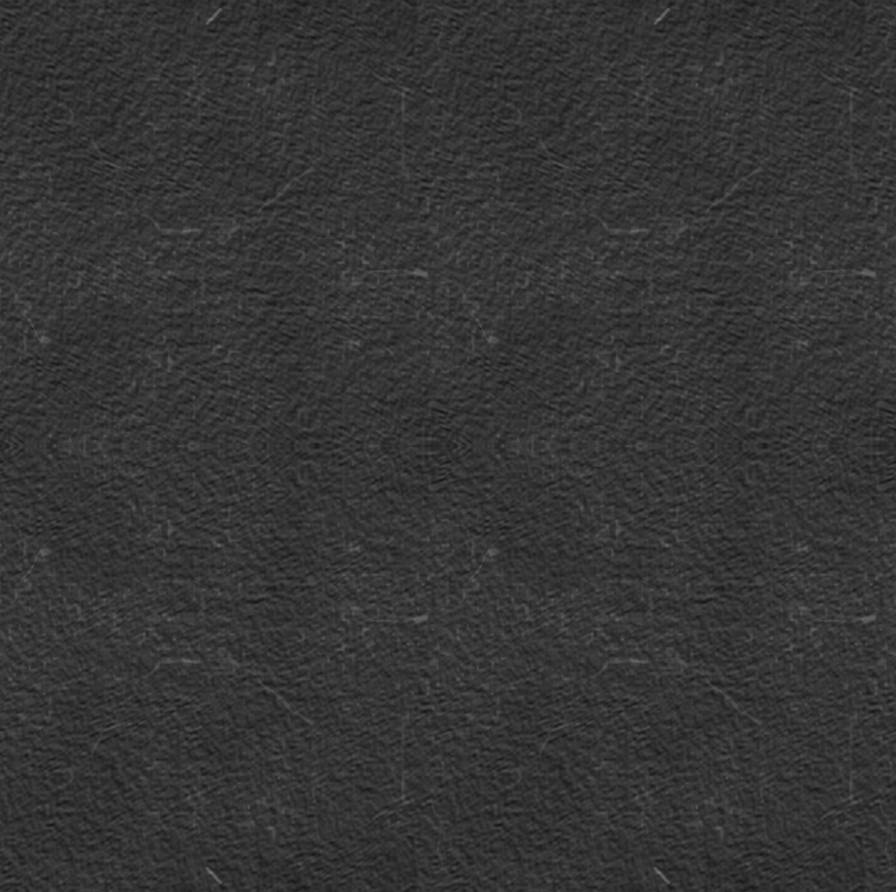
Give the GLSL for this texture, as a Shadertoy shader.

```glsl
#define REPEATS 2.0
#define BASE_GREY 0.202
#define GRAIN_CONTRAST 0.16
#define PATCH_CONTRAST 0.055
#define FLECK_GAIN 0.09
#define VEIN_GAIN 0.10
#define LINE_HALF_WIDTH 0.0015
#define LIGHT_STEP vec2(-0.004, 0.007)
#define SCRATCH_COUNT 28

float hash(vec2 p) {
    vec3 h = fract(vec3(p.xyx) * 0.1031);
    h += dot(h, h.yzx + 33.33);
    return fract((h.x + h.y) * h.z);
}

// Value noise on a lattice that repeats along the vector wrap.
float cellValue(vec2 cell, vec2 wrap) {
    return hash(cell - floor(cell.x / wrap.x) * wrap);
}

float noise(vec2 p, vec2 wrap) {
    vec2 cell = floor(p), f = fract(p);
    f = f * f * (3.0 - 2.0 * f);
    float low = mix(cellValue(cell, wrap), cellValue(cell + vec2(1, 0), wrap), f.x);
    float high = mix(cellValue(cell + vec2(0, 1), wrap), cellValue(cell + vec2(1, 1), wrap), f.x);
    return mix(low, high, f.y);
}

// Noise with the given cells per tile, seamless across.
float tileNoise(vec2 q, vec2 cells) {
    return noise(q * cells, vec2(cells.x, 0.0));
}

float window(float x, float a, float b, float soft) {
    return smoothstep(a - soft, a + soft, x) * (1.0 - smoothstep(b - soft, b + soft, x));
}

// Leather surface: slanted grain, fine pores and bowed wrinkles.
float surfaceHeight(vec2 q) {
    float bend = tileNoise(q, vec2(9.0));
    vec2 slanted = vec2(q.x * 70.0, q.y * 105.0 + q.x * 50.0 + 5.0 * bend);
    float grain = noise(slanted, vec2(70.0, 50.0));
    float pores = tileNoise(q + 0.37 * vec2(0, 1), vec2(130.0, 150.0));
    float bow = 0.25 * (q.x - 0.5) * (q.x - 0.5);
    float wrinkle = tileNoise(q + vec2(0, bow), vec2(8.0, 75.0));
    float wrinkleArea = window(q.x, 0.34, 0.68, 0.06) * window(q.y, 0.12, 0.58, 0.05);
    return 0.62 * grain + 0.42 * pores + 0.35 * wrinkle * wrinkleArea;
}

// Broad worn areas, with faint upright streaks.
float wornPatches(vec2 q) {
    float sum = 0.0, weight = 0.4;
    vec2 cells = vec2(5.0);
    for (int i = 0; i < 3; i++) {
        sum += weight * tileNoise(q + float(i) * 0.21 * vec2(0, 1), cells);
        cells *= 2.0;
        weight *= 0.6;
    }
    return sum + 0.22 * tileNoise(q, vec2(36.0, 4.0));
}

float stroke(float dist, float blur) {
    return 1.0 - smoothstep(LINE_HALF_WIDTH, LINE_HALF_WIDTH + blur, dist);
}

float crack(vec2 q, vec2 a, vec2 b, float blur) {
    vec2 along = b - a, toPoint = q - a;
    float t = clamp(dot(toPoint, along) / dot(along, along), 0.0, 1.0);
    return stroke(length(toPoint - along * t), blur);
}

float veins(vec2 q, float blur) {
    // Ragged path
    q += 0.022 * (vec2(tileNoise(q, vec2(32.0)), tileNoise(q + vec2(0, 3), vec2(32.0))) - 0.5);
    // Wide valley-shaped vein
    float valley = 0.48 + 1.25 * max(0.36 - q.x, 0.0) + 0.8 * max(q.x - 0.52, 0.0);
    float v = stroke(abs(q.y - valley) * 0.7, blur) * window(q.x, 0.14, 0.70, 0.02);
    // Short branches
    v = max(v, 0.6 * crack(q, vec2(0.70, 0.63), vec2(0.71, 0.85), blur));
    v = max(v, 0.6 * crack(q, vec2(0.97, 0.77), vec2(0.985, 0.95), blur));
    v = max(v, crack(q, vec2(0.02, 0.34), vec2(0.10, 0.24), blur));
    v = max(v, crack(q, vec2(0.10, 0.24), vec2(0.125, 0.31), blur));
    v = max(v, 0.7 * crack(q, vec2(0.78, 0.345), vec2(0.83, 0.39), blur));
    v = max(v, crack(q, vec2(0.83, 0.39), vec2(0.95, 0.385), blur));
    v = max(v, crack(q, vec2(0.67, 0.945), vec2(0.69, 0.99), blur));
    // Scattered faint nicks
    for (int i = 0; i < SCRATCH_COUNT; i++) {
        float id = float(i);
        vec2 start = vec2(hash(vec2(id, 3.0)), hash(vec2(id, 17.0)));
        vec2 reach = 0.05 * (vec2(hash(vec2(id, 29.0)), hash(vec2(id, 41.0))) - 0.5);
        v = max(v, 0.6 * crack(q, start, start + reach, blur));
    }
    return v;
}

void mainImage(out vec4 fragColor, in vec2 fragCoord) {
    // Repeats across, mirrored about the middle height
    vec2 uv = fragCoord / iResolution.xy;
    vec2 q = vec2(fract(uv.x * REPEATS), abs(uv.y * 2.0 - 1.0));
    float blur = 0.002 + REPEATS / iResolution.y;

    float relief = surfaceHeight(q) - surfaceHeight(q + LIGHT_STEP);
    float worn = wornPatches(q);
    float grey = BASE_GREY + GRAIN_CONTRAST * relief + PATCH_CONTRAST * (worn - 0.5);

    // Pale flecks gather where the surface is worn
    float fleck = smoothstep(0.68, 1.0, tileNoise(q + vec2(0, 5), vec2(90.0)));
    grey += FLECK_GAIN * fleck * smoothstep(0.35, 0.75, worn);

    // Broken veins, two bright chips and a clean scratch
    float broken = smoothstep(0.25, 0.8, tileNoise(q + vec2(0, 7), vec2(48.0)));
    grey += VEIN_GAIN * veins(q, blur) * (0.15 + 0.6 * broken);
    float chips = crack(q, vec2(0.095, 0.24), vec2(0.105, 0.237), 0.010)
                + crack(q, vec2(0.93, 0.39), vec2(0.95, 0.385), 0.008);
    float scratch = crack(q, vec2(0.463, 0.948), vec2(0.492, 0.979), blur);
    grey += 0.13 * chips + 0.17 * scratch;

    fragColor = vec4(vec3(clamp(grey, 0.08, 0.55)), 1.0);
}
```
